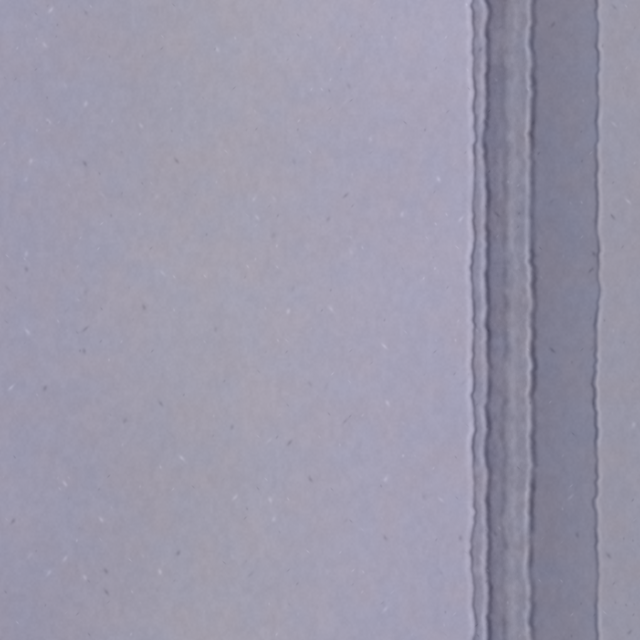
Reproduce this texture procedurally as a Shadertoy shader.

```glsl
float hash(vec2 p) {
    vec3 q = fract(vec3(p.xyx) * 0.1031);
    q += dot(q, q.yzx + 33.33);
    return fract((q.x + q.y) * q.z);
}

float noise(vec2 p) {
    vec2 i = floor(p), f = fract(p);
    f = f * f * (3.0 - 2.0 * f);
    return mix(mix(hash(i), hash(i + vec2(1, 0)), f.x),
               mix(hash(i + vec2(0, 1)), hash(i + vec2(1, 1)), f.x), f.y);
}

float fbm(vec2 p) {
    float sum = 0.0, weight = 0.5;
    for (int i = 0; i < 4; i++) {
        sum += weight * noise(p);
        p = p * 2.03 + 17.3;
        weight *= 0.5;
    }
    return sum / 0.9375;
}

// Ragged sideways shift of a torn edge, different for each seed
float fray(float y, float seed) {
    return 0.006 * (noise(vec2(y * 9.0, seed)) - 0.5)
         + 0.005 * (noise(vec2(y * 42.0, seed + 7.0)) - 0.5)
         + 0.003 * (noise(vec2(y * 110.0, seed + 13.0)) - 0.5);
}

float step2(float edge, float x, float blur) {
    return smoothstep(edge - blur, edge + blur, x);
}

// Soft vertical crease whose strength varies along its length
float crease(vec2 uv, float x, float width, float seed) {
    float d = (uv.x - x - fray(uv.y, seed)) / width;
    return exp(-d * d) * (0.55 + 0.8 * noise(vec2(uv.y * 38.0, seed + 21.0)));
}

// Sparse fibres and flecks: positive are light, negative are dark
float flecks(vec2 uv, float cells, float seed) {
    vec2 p = uv * cells, id = floor(p);
    vec2 centre = 0.3 + 0.4 * vec2(hash(id + seed), hash(id + seed + 31.0));
    vec2 d = fract(p) - centre;
    d.x += d.y * (hash(id + seed + 47.0) - 0.5) * 1.6;
    float spot = exp(-dot(d * d, vec2(90.0, 45.0)));
    float pick = hash(id + seed + 59.0);
    return spot * (smoothstep(0.92, 1.0, pick) - smoothstep(0.08, 0.0, pick));
}

void mainImage(out vec4 fragColor, in vec2 fragCoord) {
    vec2 uv = fragCoord / iResolution.xy;

    // Broad sheet, brightest toward its upper right
    vec3 sheet = mix(vec3(0.605, 0.595, 0.675), vec3(0.645, 0.632, 0.715),
                     smoothstep(0.0, 0.72, uv.x));
    sheet += 0.022 * (uv.y - 0.5);
    sheet += vec3(0.012, 0.012, -0.012) * exp(-pow((uv.x - 0.33) / 0.2, 2.0));
    sheet += 0.03 * (fbm(uv * 4.0) - 0.5);

    // Layered strips
    float y = uv.y;
    vec3 col = sheet;
    col = mix(col, vec3(0.555, 0.545, 0.625), step2(0.738 + fray(y, 1.0), uv.x, 0.003));
    col = mix(col, vec3(0.475, 0.467, 0.548), step2(0.758 + fray(y, 2.0), uv.x, 0.003));
    vec3 inner = vec3(0.535, 0.53, 0.6);
    col = mix(col, inner, step2(0.783 + 1.5 * fray(y, 3.0), uv.x, 0.015));
    vec3 strip = mix(vec3(0.492, 0.488, 0.563), vec3(0.515, 0.515, 0.59),
                     smoothstep(0.84, 0.93, uv.x));
    col = mix(col, strip, step2(0.829 + 0.6 * fray(y, 4.0), uv.x, 0.003));
    vec3 margin = vec3(0.595, 0.587, 0.648) + 0.02 * (uv.y - 0.5);
    col = mix(col, margin, step2(0.935 + 0.6 * fray(y, 5.0), uv.x, 0.0025));

    // Raised lips and shadowed creases
    col += 0.045 * crease(uv, 0.732, 0.004, 1.0);
    col -= 0.095 * crease(uv, 0.740, 0.003, 1.0);
    col += 0.075 * crease(uv, 0.753, 0.004, 2.0);
    col -= 0.105 * crease(uv, 0.762, 0.004, 2.0);
    col -= 0.05 * crease(uv, 0.788, 0.005, 3.0);
    col += 0.03 * crease(uv, 0.802, 0.005, 6.0);
    col += 0.075 * crease(uv, 0.824, 0.0035, 4.0);
    col -= 0.1 * crease(uv, 0.833, 0.0045, 4.0);
    col -= 0.085 * crease(uv, 0.932, 0.003, 5.0);
    col += 0.035 * crease(uv, 0.939, 0.003, 5.0);

    // Paper grain, coarser among the torn strips
    float torn = step2(0.735, uv.x, 0.01) * (1.0 - step2(0.84, uv.x, 0.01));
    col += (0.035 + 0.05 * torn) * (fbm(uv * vec2(110.0, 75.0)) - 0.5);
    col += 0.014 * (noise(uv * 260.0) - 0.5);
    col += vec3(0.016, 0.0, -0.016) * (noise(uv * 28.0 + 5.0) - 0.5);
    col += 0.075 * flecks(uv, 34.0, 3.0) + 0.05 * flecks(uv, 61.0, 11.0);

    fragColor = vec4(col, 1.0);
}
```
